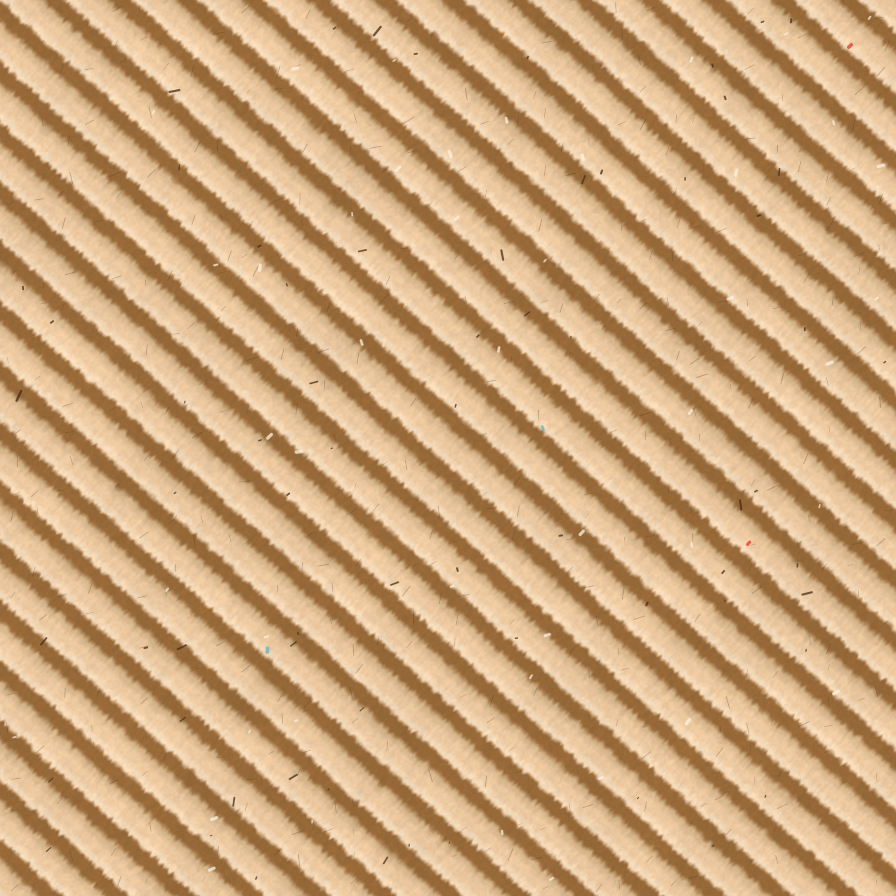
Reproduce this texture procedurally as a WebGL 1 fragment shader.

```glsl
precision highp float;
uniform vec2 u_resolution;

const vec2 RIDGES = vec2(13.5, 15.0); // ridges across and down
const float PHASE = 0.79;

const vec3 GROOVE = vec3(0.59, 0.41, 0.22);
const vec3 SHADE = vec3(0.84, 0.71, 0.545);
const vec3 KRAFT = vec3(0.925, 0.785, 0.625);
const vec3 HIGHLIGHT = vec3(0.955, 0.85, 0.72);
const vec3 BARK = vec3(0.25, 0.17, 0.09);
const vec3 PULP = vec3(0.99, 0.95, 0.88);

float hash(vec2 p) {
  vec3 q = fract(vec3(p.xyx) * 0.1031);
  q += dot(q, q.yzx + 33.33);
  return fract((q.x + q.y) * q.z);
}

float noise(vec2 p) {
  vec2 i = floor(p);
  vec2 f = fract(p);
  f = f * f * (3.0 - 2.0 * f);
  float low = mix(hash(i), hash(i + vec2(1.0, 0.0)), f.x);
  float high = mix(hash(i + vec2(0.0, 1.0)), hash(i + 1.0), f.x);
  return mix(low, high, f.y);
}

float fbm(vec2 p) {
  float sum = 0.0;
  float gain = 0.5;
  for (int i = 0; i < 4; i++) {
    sum += gain * noise(p);
    p = p * 2.03 + 17.0;
    gain *= 0.5;
  }
  return sum / 0.9375;
}

// Colour across one ridge; t = 0 and t = 1 are groove centres
vec3 ridgeColor(float t) {
  vec3 c = mix(GROOVE, HIGHLIGHT, smoothstep(0.11, 0.25, t));
  c = mix(c, KRAFT, smoothstep(0.27, 0.45, t));
  c = mix(c, SHADE, smoothstep(0.55, 0.77, t));
  return mix(c, GROOVE, smoothstep(0.74, 0.92, t));
}

// Scattered capsules, at most one per grid cell; returns coverage
float flecks(vec2 uv, float cells, float density, vec2 size, float seed, float pixel) {
  vec2 id = floor(uv * cells);
  vec2 key = id + seed;
  vec2 center = 0.25 + 0.5 * vec2(hash(key + 3.1), hash(key + 7.7));
  vec2 d = (fract(uv * cells) - center) / cells;
  float angle = 1.0 + 1.8 * (hash(key + 11.3) - 0.5);
  vec2 axis = vec2(cos(angle), sin(angle));
  vec2 scaled = size * (0.5 + 0.7 * hash(key + 19.9));
  float along = clamp(dot(d, axis), -scaled.x, scaled.x);
  float dist = length(d - axis * along) - scaled.y;
  float present = step(hash(key), density);
  return present * (1.0 - smoothstep(-pixel, pixel, dist));
}

void main() {
  float side = min(u_resolution.x, u_resolution.y);
  vec2 uv = gl_FragCoord.xy / side;
  float pixel = 0.7 / side;

  // Coordinates across and along the ridges
  vec2 across = normalize(RIDGES);
  vec2 local = vec2(dot(uv, across), dot(uv, vec2(across.y, -across.x)) + 2.0);

  // Slow bending plus a frayed edge
  float bend = 0.16 * (fbm(uv * 3.5 + 5.0) - 0.5);
  float fray = noise(local * vec2(75.0, 260.0)) - 0.5;
  fray += 0.5 * (noise(local * vec2(140.0, 420.0) + 31.0) - 0.5);
  float t = fract(dot(uv, RIDGES) - PHASE + bend + 0.085 * fray);
  vec3 color = ridgeColor(t);

  // Paper grain, fine fibres and broad mottling
  float grain = noise(uv * 380.0) - 0.5;
  float fibre = noise(local * vec2(90.0, 330.0) + 61.0) - 0.5;
  float mottle = fbm(uv * 18.0 + 9.0) - 0.5;
  color *= 1.0 + 0.045 * grain + 0.045 * fibre + 0.06 * mottle;

  // Faint hairs, bark bits and pale pulp
  float hairs = flecks(uv, 34.0, 0.35, vec2(0.0055, 0.0004), 13.0, pixel);
  float bark = flecks(uv, 13.0, 0.16, vec2(0.005, 0.0011), 47.0, pixel);
  float bits = flecks(uv, 23.0, 0.10, vec2(0.0014, 0.0010), 83.0, pixel);
  float pulp = flecks(uv, 19.0, 0.14, vec2(0.0025, 0.0016), 129.0, pixel);
  color = mix(color, BARK, 0.30 * hairs);
  color = mix(color, BARK, 0.75 * max(bark, bits));
  color = mix(color, PULP, 0.75 * pulp);

  // Rare dyed specks
  float dyed = flecks(uv, 9.0, 0.05, vec2(0.0018, 0.0018), 211.0, pixel);
  float hue = hash(floor(uv * 9.0) + 5.0);
  vec3 dye = mix(vec3(0.88, 0.25, 0.18), vec3(0.45, 0.70, 0.72), step(0.6, hue));
  color = mix(color, dye, 0.8 * dyed);

  gl_FragColor = vec4(clamp(color, 0.0, 1.0), 1.0);
}
```
